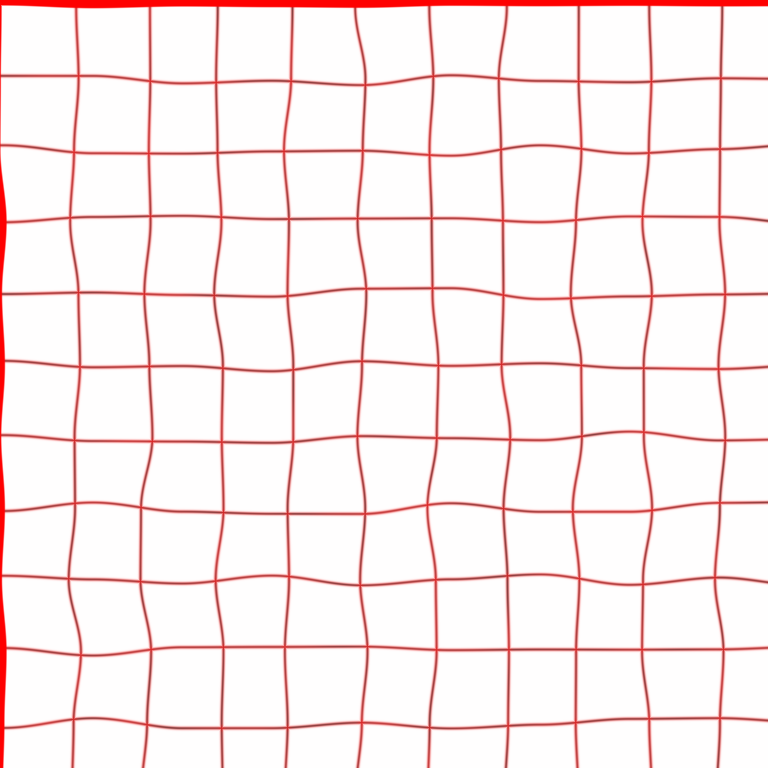
Give the GLSL for this pattern, as a Shadertoy shader.

```glsl
// Hand-drawn red grid on near-white paper, bounded by solid red at the left and top.
// Smooth value noise bends the cell coordinates; Gaussian profiles around the
// nearest grid lines give a dark core, a soft red halo and bright crossings.

const float PITCH = 0.0932;                  // cell size, about 10.7 cells each way
const vec2 MARGIN = vec2(0.0045, 0.0094);    // mean left and top border widths
const float WOBBLE = 0.09;                   // line drift, in cells
const float HALO_WIDTH = 0.0021;
const float CORE_WIDTH = 0.00145;
const vec3 PAPER = vec3(1.0, 0.995, 0.995);
const vec3 BORDER_RED = vec3(0.995, 0.005, 0.005);

float hash(vec2 p) {
    vec3 q = fract(p.xyx * vec3(0.1031, 0.1030, 0.0973));
    q += dot(q, q.yzx + 33.33);
    return fract((q.x + q.y) * q.z);
}

// Smooth value noise in -1..1
float noise(vec2 p) {
    vec2 i = floor(p), f = fract(p);
    f = f * f * (3.0 - 2.0 * f);
    float low = mix(hash(i), hash(i + vec2(1, 0)), f.x);
    float high = mix(hash(i + vec2(0, 1)), hash(i + vec2(1, 1)), f.x);
    return 2.0 * mix(low, high, f.y) - 1.0;
}

// Drift of the grid, calmer towards the borders
vec2 warp(vec2 cell, float amount) {
    vec2 drift = vec2(noise(cell + 17.0), noise(cell * vec2(0.8, 1.0) + 61.0));
    return amount * drift * mix(vec2(0.55, 0.3), vec2(1.0), smoothstep(0.0, 0.8, cell));
}

vec2 gaussian(vec2 d, float width) {
    vec2 t = d / width;
    return exp(-t * t);
}

// Ink on paper: green and blue fade with the halo, red only with the core
vec3 gridInk(vec2 cell, vec2 bent, float pixel) {
    vec2 d = abs(bent - max(round(bent), 1.0)) * PITCH;
    vec2 halo = gaussian(d, max(HALO_WIDTH, pixel));
    vec2 core = gaussian(d, max(CORE_WIDTH, 0.74 * pixel));
    vec2 near = gaussian(d, 2.0 * HALO_WIDTH);
    float crossing = near.x * near.y;

    // Uneven pressure along each line
    vec2 pressure = 0.34 + 0.13 * vec2(noise(cell * 1.7 + 5.0), noise(cell * 1.7 + 43.0));
    vec2 dark = core * pressure;
    float redLoss = max(dark.x, dark.y) * (1.0 - 0.55 * crossing);
    float pinkLoss = max(halo.x, halo.y) * (0.75 + 0.09 * crossing);
    return PAPER * (1.0 - vec3(redLoss, pinkLoss, pinkLoss));
}

void mainImage(out vec4 fragColor, in vec2 fragCoord) {
    float pixel = 1.0 / iResolution.y;
    vec2 uv = fragCoord * pixel;
    vec2 cell = (vec2(uv.x, 1.0 - uv.y) - MARGIN) / PITCH;
    vec2 bent = cell + warp(cell, WOBBLE);

    vec3 color = gridInk(cell, bent, pixel);

    // Solid border outside the first wavy line on the left and top
    float edge = min(bent.x, bent.y) * PITCH;
    color = mix(BORDER_RED, color, smoothstep(-pixel, pixel, edge));
    fragColor = vec4(color, 1.0);
}
```
